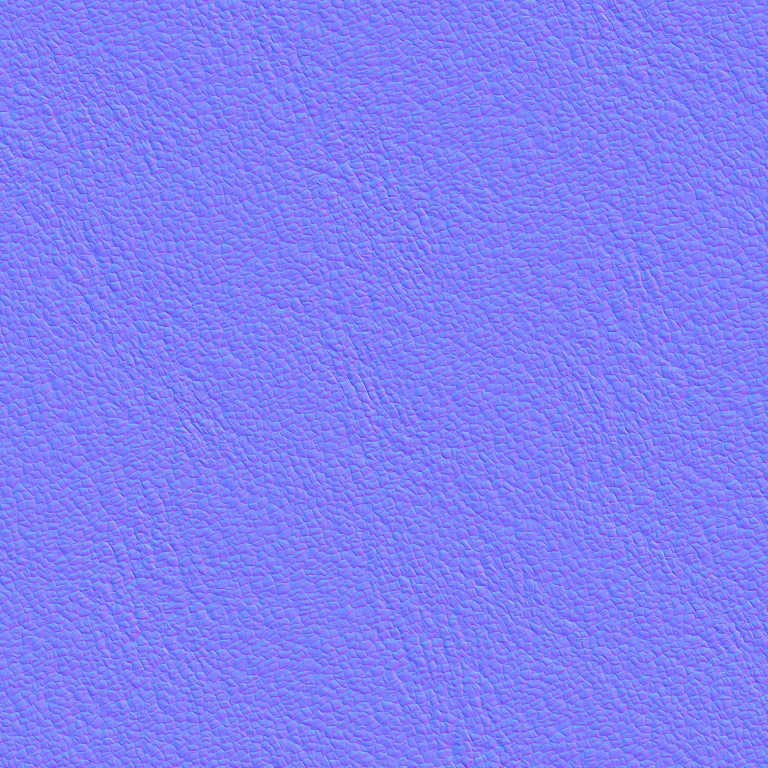
Give the GLSL for this texture map, as a WebGL 2 fragment shader.

```glsl
#version 300 es
precision highp float;
// Tangent-space normal map of fine-grained leather with long slanted creases.

uniform vec2 u_resolution;
out vec4 fragColor;

// Densities are cells per canvas, reliefs are heights in canvas units.
const vec2  GRAIN_DENSITY   = vec2(80.0, 104.0);
const float GRAIN_TILT      = 0.42;
const float GRAIN_RELIEF    = 0.00094;
const float GRAIN_SHARPNESS = 2.6;
const float GRAIN_DOME      = 0.9;
const vec2  PORE_DENSITY    = vec2(175.0, 190.0);
const float PORE_RELIEF     = 0.00019;
const vec2  FOLD_DENSITY    = vec2(17.0, 62.0);
const float FOLD_ANGLE      = -1.13;
const float FOLD_RELIEF     = 0.00105;
const vec2  WRINKLE_DENSITY = vec2(14.0, 46.0);
const float WRINKLE_ANGLE   = -0.4;
const float WRINKLE_RELIEF  = 0.0007;
const float CREASE_SHARPNESS = 4.0;
const vec2  SWELL_DENSITY   = vec2(15.0, 30.0);
const float SWELL_RELIEF    = 0.0010;
const float WARP_AMOUNT     = 0.012;
const float RAGGEDNESS      = 0.0013;
const float SAMPLE_STEP     = 0.0008;
const float BLUE_LEVEL      = 0.994;

vec2 hash2(vec2 cell) {
    vec2 mixed = vec2(dot(cell, vec2(127.1, 311.7)), dot(cell, vec2(269.5, 183.3)));
    return fract(sin(mixed) * 43758.55);
}

// Coordinates measured along and across a direction.
vec2 alongAcross(vec2 p, float angle) {
    float c = cos(angle), s = sin(angle);
    return vec2(c * p.x + s * p.y, c * p.y - s * p.x);
}

// Cellular noise: distance to the nearest seed, and gap to the second nearest.
vec2 cellular(vec2 p) {
    vec2 base = floor(p);
    float nearest = 8.0, second = 8.0;
    for (int y = -1; y <= 1; y++) {
        for (int x = -1; x <= 1; x++) {
            vec2 cell = base + vec2(x, y);
            float d = length(cell + hash2(cell) - p);
            second = min(second, max(nearest, d));
            nearest = min(nearest, d);
        }
    }
    return vec2(nearest, second - nearest);
}

// Layered sines that bend rows and creases.
vec2 warp(vec2 p) {
    vec2 bend = vec2(0.0);
    float frequency = 8.0, weight = 1.0;
    for (int i = 0; i < 3; i++) {
        float phase = 1.7 * float(i);
        bend += weight * sin(frequency * (p.yx + 0.6 * vec2(p.x, -p.y)) + phase + vec2(0.4, 2.3));
        frequency *= 2.1;
        weight *= 0.45;
    }
    return WARP_AMOUNT * bend;
}

// Small wobble that roughens the pebble outlines.
vec2 ragged(vec2 p) {
    vec2 q = p * 310.0 + 2.0 * sin(p.yx * 173.0);
    return RAGGEDNESS * sin(q.yx + 0.7 * vec2(q.x, -q.y));
}

// Soft patches, drawn out along a crease direction.
float patches(vec2 q, float phase) {
    float wave = sin(q.y * 19.0 + 2.0 * sin(q.x * 5.0 + phase) + phase)
               + 0.7 * sin(q.y * 33.0 - q.x * 9.0 + 2.6 * phase)
               + 0.5 * sin(q.x * 14.0 + q.y * 8.0 + phase);
    return smoothstep(-0.9, 1.7, wave);
}

// Grooves between stretched cells, strongest in patches.
float creases(vec2 p, float angle, vec2 density, float phase) {
    vec2 q = alongAcross(p, angle);
    float groove = exp(-CREASE_SHARPNESS * cellular(q * density + phase).y);
    return -groove * patches(q, phase);
}

float leatherHeight(vec2 p) {
    vec2 bent = p + warp(p);
    vec2 rough = bent + ragged(p);

    // Domed pebbles split by furrows
    vec2 cell = cellular(alongAcross(rough, GRAIN_TILT) * GRAIN_DENSITY);
    float grain = -exp(-GRAIN_SHARPNESS * cell.y) - GRAIN_DOME * cell.x * cell.x;

    // Fine roughness and broad swell
    float pores = -exp(-2.5 * cellular(rough * PORE_DENSITY).y);
    float swell = -exp(-2.0 * cellular(alongAcross(bent, FOLD_ANGLE) * SWELL_DENSITY).y);

    // Steep folds and fainter shallow wrinkles
    float folds = creases(rough, FOLD_ANGLE, FOLD_DENSITY, 1.3);
    float wrinkles = creases(rough, WRINKLE_ANGLE, WRINKLE_DENSITY, 4.1);

    return GRAIN_RELIEF * grain + PORE_RELIEF * pores + SWELL_RELIEF * swell
         + FOLD_RELIEF * folds + WRINKLE_RELIEF * wrinkles;
}

void main() {
    vec2 p = gl_FragCoord.xy / min(u_resolution.x, u_resolution.y);

    // Slope by central differences
    vec2 e = vec2(SAMPLE_STEP, 0.0);
    vec2 slope = vec2(leatherHeight(p + e.xy) - leatherHeight(p - e.xy),
                      leatherHeight(p + e.yx) - leatherHeight(p - e.yx)) / (2.0 * SAMPLE_STEP);

    // Pack the unit normal into colour
    vec3 normal = normalize(vec3(-slope, 1.0));
    vec3 color = 0.5 + 0.5 * normal;
    fragColor = vec4(color * vec3(1.0, 1.0, BLUE_LEVEL), 1.0);
}
```
